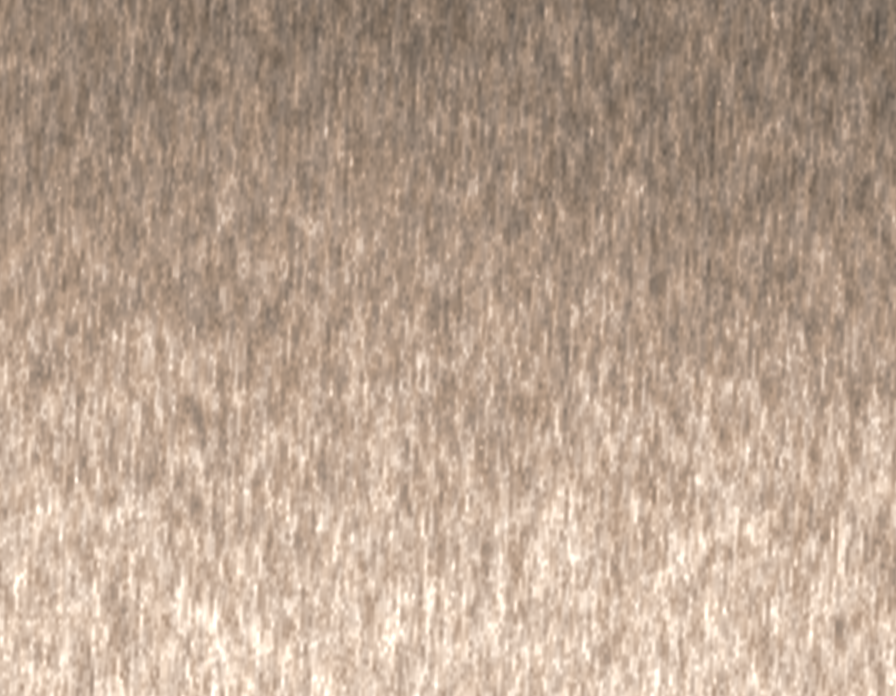
Write a Shadertoy shader that draws this texture.

```glsl
// Brushed warm metal: short broken upright streaks over a dark-to-light sheen.
#define STREAK_FREQ   vec2(160.0, 38.0)  // fine streaks per canvas height
#define BAND_FREQ     vec2(75.0, 22.0)   // broader streaks
#define GRAIN_FREQ    vec2(190.0, 120.0) // near-round grain that breaks streaks
#define MOTTLE_FREQ   vec2(42.0, 34.0)   // soft mottling
#define PATCH_FREQ    vec2(9.0, 8.0)     // cloudy patches
#define GLINT_FREQ    vec2(55.0, 24.0)   // cells that may hold a glint
#define GLINT_SHARE   0.07
#define CONTRAST      0.66
#define LEAN          0.03
#define TONE_TOP      0.01
#define TONE_BOTTOM   0.87

const vec3 UMBER = vec3(0.55, 0.48, 0.42);
const vec3 TAN   = vec3(0.73, 0.63, 0.55);
const vec3 CREAM = vec3(0.94, 0.85, 0.77);

// Integer hash of a cell, 0 to 1
float hash(vec2 cell, float seed) {
    uvec2 q = uvec2(ivec2(cell) + 4096);
    uint h = q.x * 1664525u + q.y * 22695477u + uint(seed) * 747796405u;
    h = (h ^ (h >> 16)) * 2246822519u;
    h = (h ^ (h >> 13)) * 3266489917u;
    h ^= h >> 16;
    return float(h >> 8) / 16777216.0;
}

// Smooth noise along one column, shifted so that ends do not line up
float columnNoise(float column, float y, float seed) {
    y += 7.0 * hash(vec2(column, 0.0), seed + 50.0);
    float row = floor(y);
    return mix(hash(vec2(column, row), seed),
               hash(vec2(column, row + 1.0), seed),
               smoothstep(0.0, 1.0, y - row));
}

// Streaky noise centred on zero
float streaks(vec2 p, float seed) {
    float column = floor(p.x);
    return mix(columnNoise(column, p.y, seed),
               columnNoise(column + 1.0, p.y, seed),
               smoothstep(0.0, 1.0, p.x - column)) - 0.5;
}

// Sparse bright scratches, one at most in each cell
float glints(vec2 p) {
    vec2 cell = floor(p);
    vec2 centre = 0.42 + 0.16 * vec2(hash(cell, 21.0), hash(cell, 22.0));
    vec2 size = vec2(0.26, mix(0.12, 0.4, hash(cell, 23.0)));
    float d = length((p - cell - centre) / size);
    float present = step(hash(cell, 24.0), GLINT_SHARE);
    return present * smoothstep(1.0, 0.1, d) * mix(0.4, 1.0, hash(cell, 25.0));
}

vec3 metalColor(float tone) {
    return tone < 0.46 ? mix(UMBER, TAN, tone / 0.46)
                       : mix(TAN, CREAM, (tone - 0.46) / 0.54);
}

void mainImage(out vec4 fragColor, in vec2 fragCoord) {
    vec2 uv = fragCoord / iResolution.xy;
    vec2 p = fragCoord / iResolution.y;
    p.x -= LEAN * p.y;

    // Sheen: light below, dark above, the shade reaching lower at the right
    float rise = mix(uv.y, smoothstep(0.0, 1.0, uv.y), 0.5);
    float tone = mix(TONE_BOTTOM, TONE_TOP, rise);
    tone -= 0.14 * (uv.x - 0.5) * smoothstep(0.0, 0.5, uv.y);
    tone += 0.10 * streaks(p * PATCH_FREQ, 1.0);

    // Brushing broken up by grain, stronger where the metal is bright
    float brush = 0.80 * streaks(p * STREAK_FREQ, 2.0)
                + 0.40 * streaks(p * BAND_FREQ, 3.0)
                + 0.60 * streaks(p * GRAIN_FREQ, 4.0)
                + 0.30 * streaks(p * MOTTLE_FREQ, 6.0);
    brush += 0.5 * brush * abs(brush) * step(0.0, brush);
    tone += brush * CONTRAST * mix(1.15, 0.75, uv.y);
    tone += 0.45 * glints(p * GLINT_FREQ);

    // Faint warm and cool variation between streaks
    float warmth = streaks(p * BAND_FREQ * 1.3, 5.0);
    vec3 color = metalColor(tone) + warmth * vec3(0.02, 0.0, -0.02);
    fragColor = vec4(clamp(color, 0.0, 1.0), 1.0);
}
```
